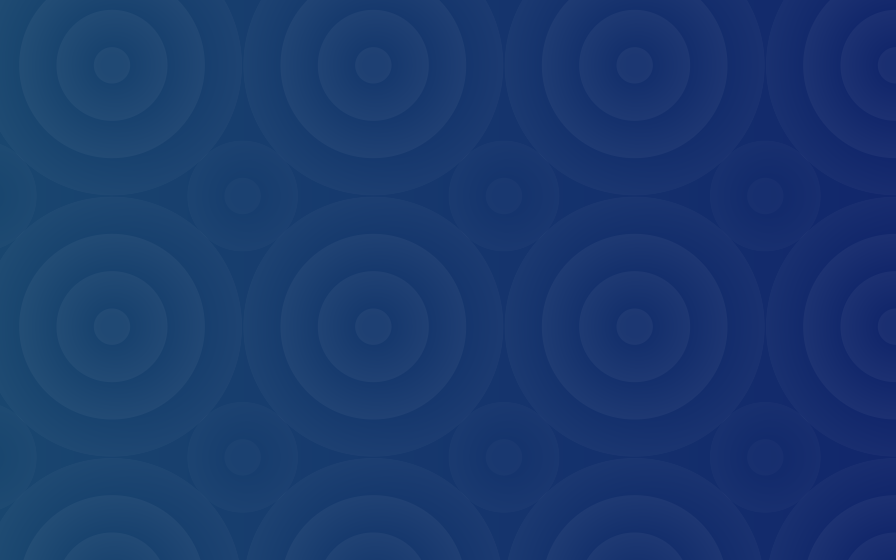
Write a WebGL 1 fragment shader that draws this pattern.

```glsl
precision highp float;

uniform vec2 u_resolution;

const float RINGS_PER_HEIGHT = 15.0;
const float TILE = 7.0;                    // tile side, in ring widths
const vec2 LARGE_CENTER = vec2(3.0, 6.25);
const vec3 TEAL_BLUE = vec3(0.098, 0.275, 0.435);
const vec3 NAVY_BLUE = vec3(0.070, 0.151, 0.421);

// Distance to the nearest center of a square lattice
float latticeDistance(vec2 p, vec2 center, float side) {
  vec2 cell = mod(p - center + 0.5 * side, side) - 0.5 * side;
  return length(cell);
}

// Rings that brighten outward and drop sharply at each rim
float ringGlow(float r, float radius, float pixel) {
  float phase = fract(max(r + 0.5, 0.8));
  float ramp = min(phase, (1.0 - phase) / pixel);
  float inside = 1.0 - smoothstep(radius - pixel, radius, r);
  return ramp * inside;
}

void main() {
  float pixel = RINGS_PER_HEIGHT / u_resolution.y;
  vec2 p = gl_FragCoord.xy * pixel;

  // Horizontal color wash
  float across = gl_FragCoord.x / u_resolution.x;
  vec3 color = mix(TEAL_BLUE, NAVY_BLUE, across);

  // Large targets touch their neighbors; their outer ring is fainter
  float largeDistance = latticeDistance(p, LARGE_CENTER, TILE);
  float largeStrength = mix(1.0, 0.65, step(2.5, largeDistance));
  float glow = largeStrength * ringGlow(largeDistance, 0.5 * TILE, pixel);

  // Small targets fill the gaps between them
  vec2 smallCenter = LARGE_CENTER + 0.5 * TILE;
  float smallDistance = latticeDistance(p, smallCenter, TILE);
  glow += 0.5 * ringGlow(smallDistance, 1.5, pixel);

  color = mix(color, vec3(1.0), 0.045 * glow);
  gl_FragColor = vec4(color, 1.0);
}
```
